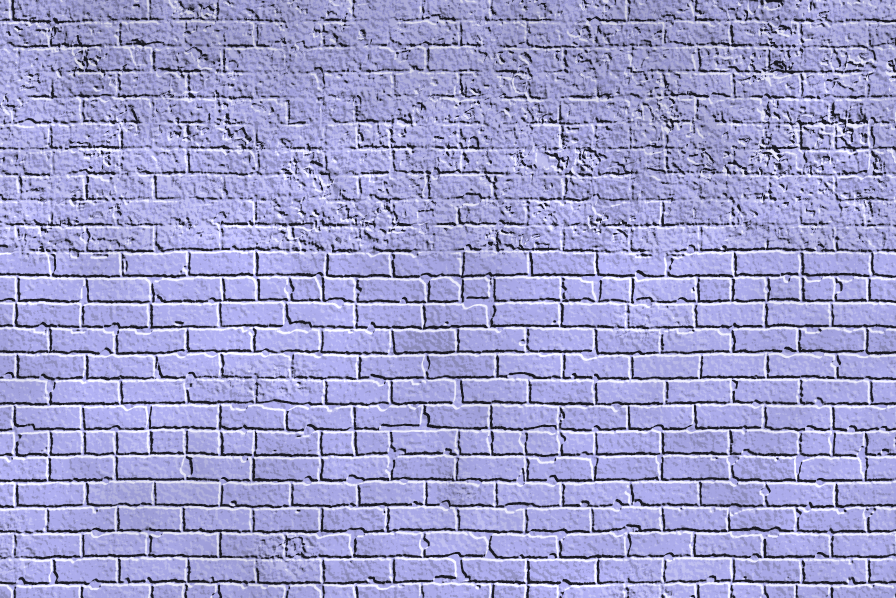
Give the GLSL for this texture, as a Shadertoy shader.

```glsl
// Painted brick wall in raking light, with flaking paint on the upper courses.
#define COURSES 23.4        // brick rows over the canvas height
#define BRICK_LENGTH 2.667  // brick length, in row heights
#define HEADER_EVERY 6.0    // rows between courses with half bricks
#define JOINT 0.1           // half width of the joint, in row heights
#define PEEL_FROM 14.0      // row where the flaking paint begins
#define PEEL_DEPTH 0.8
#define GRAIN 0.4
#define LIGHT vec2(0.058, 0.066) // step towards the light

const vec3 SHADOW = vec3(0.10, 0.10, 0.13);
const vec3 DUSK   = vec3(0.38, 0.38, 0.49);
const vec3 SHADE  = vec3(0.55, 0.55, 0.73);
const vec3 PAINT  = vec3(0.65, 0.65, 0.89);
const vec3 SHEEN  = vec3(0.73, 0.73, 0.91);
const vec3 GLINT  = vec3(0.93, 0.93, 0.99);

float hash(vec2 p) {
    p = fract(p * vec2(0.1031, 0.1137));
    p += dot(p, p.yx + 33.33);
    return fract((p.x + p.y) * p.x * 17.3);
}

float noise(vec2 p) {
    vec2 i = floor(p), f = fract(p);
    f = f * f * (3.0 - 2.0 * f);
    return mix(mix(hash(i), hash(i + vec2(1, 0)), f.x),
               mix(hash(i + vec2(0, 1)), hash(i + vec2(1, 1)), f.x), f.y);
}

float fbm(vec2 p) {
    float sum = 0.0, amp = 0.5;
    for (int i = 0; i < 3; i++) {
        sum += amp * noise(p);
        p = mat2(1.6, 1.2, -1.2, 1.6) * p + 7.3;
        amp *= 0.5;
    }
    return sum;
}

// Cellular noise: distance to the cell border, random value of the cell
vec2 cells(vec2 p) {
    vec2 base = floor(p);
    float near = 9.0, second = 9.0, id = 0.0;
    for (int y = -1; y <= 1; y++)
    for (int x = -1; x <= 1; x++) {
        vec2 c = base + vec2(x, y);
        float d = length(c + vec2(hash(c + 3.1), hash(c + 57.7)) - p);
        if (d < near) { second = near; near = d; id = hash(c + 91.3); }
        else second = min(second, d);
    }
    return vec2(second - near, id);
}

// Distance to the nearest joint, random value of the brick
vec2 brick(vec2 p) {
    float row = floor(p.y), size = BRICK_LENGTH;
    float bond = 0.5 * mod(row + floor(row / HEADER_EVERY), 2.0);
    float x = p.x / BRICK_LENGTH - bond - 0.2 - 0.08 * hash(vec2(row, 4.7));
    x += 0.02 * sin(2.3 * x + 5.0 * row);
    if (mod(row, HEADER_EVERY) < 0.5 && hash(vec2(floor(x), row) + 11.0) < 0.6) {
        x *= 2.0;
        size *= 0.5;
    }
    float side = (0.5 - abs(fract(x) - 0.5)) * size;
    float bed = 0.5 - abs(fract(p.y) - 0.5);
    return vec2(min(side, bed), hash(vec2(floor(x), row) + 29.0));
}

// Bends the courses slightly and frays the brick edges
vec2 handLaid(vec2 p) {
    p.y += 0.03 * sin(p.x * 0.6 + 1.5 * sin(p.y * 0.4));
    return p + 0.07 * (vec2(noise(p * 2.3), noise(p * 2.3 + 40.0)) - 0.5);
}

// Wear: the upper courses and a few rough patches below
float wear(vec2 p) {
    float upper = smoothstep(-0.3, 0.3, p.y - PEEL_FROM + 0.8 * noise(p * 0.7) - 0.4);
    float patches = smoothstep(0.8, 0.88, noise(p * vec2(0.28, 0.45) + 5.0));
    return max(upper, 0.6 * patches);
}

float relief(vec2 p) {
    float worn = wear(p), fine = fbm(p * 7.0);
    // Mortar joints, with chipped corners here and there
    float chip = smoothstep(0.72, 0.95, noise(p * 2.4 + 3.0));
    float edge = brick(handLaid(p)).x + 0.1 * (fine - 0.45) - 0.16 * chip;
    float joint = 1.0 - smoothstep(0.01, JOINT, edge);
    float depth = mix(0.75, 0.15, worn) + mix(0.3, 0.9, worn) * (noise(p * 1.2 + 9.0) - 0.2);
    float h = GRAIN * (0.75 + 0.9 * worn) * fine - joint * max(depth, 0.0);

    // Ragged flakes at three sizes, gathered in clusters
    vec2 q = p + 0.5 * vec2(fbm(p * 3.7), fbm(p * 3.7 + 70.0));
    float cluster = 0.15 + 1.1 * noise(p * vec2(0.5, 0.8) + 23.0);
    float size = PEEL_DEPTH;
    for (float s = 1.2; s < 6.0; s *= 1.9) {
        vec2 flake = cells(q * s + 17.0 * s);
        float pit = smoothstep(0.0, 0.2, flake.x) * smoothstep(0.62, 1.0, flake.y);
        float torn = smoothstep(0.25, 0.65, noise(p * s * 1.3 + 31.0));
        h -= size * worn * cluster * pit * torn;
        size *= 0.85;
    }
    return h;
}

vec3 wall(vec2 p) {
    float slope = relief(p) - relief(p + LIGHT);
    slope += 0.05 * (brick(handLaid(p)).y - 0.5) + 0.06 * (noise(p * 0.3) - 0.5);
    float dark = -slope * (0.55 + 0.9 * noise(p * 1.6 + 61.0));
    vec3 col = mix(PAINT, SHEEN, smoothstep(0.025, 0.08, slope));
    col = mix(col, GLINT, smoothstep(0.22, 0.5, slope));
    col = mix(col, SHADE, smoothstep(0.02, 0.075, dark));
    col = mix(col, DUSK, smoothstep(0.14, 0.25, dark));
    col = mix(col, SHADOW, smoothstep(0.26, 0.38, dark));
    // Uneven coat, dimmer towards the top
    float coat = 0.14 * (noise(p * 0.22 + 3.0) - 0.5) + 0.08 * (noise(p * 0.9) - 0.5);
    return col * (1.02 + coat - 0.07 * smoothstep(0.55, 1.0, p.y / COURSES));
}

void mainImage(out vec4 fragColor, in vec2 fragCoord) {
    vec3 col = vec3(0.0);
    // Average of 2 x 2 samples smooths the edges
    for (int i = 0; i < 4; i++) {
        vec2 shift = vec2(i % 2, i / 2) * 0.5 - 0.25;
        vec2 p = (fragCoord + shift) / iResolution.y * COURSES;
        col += wall(p + vec2(0.0, 0.4));
    }
    fragColor = vec4(col / 4.0, 1.0);
}
```
